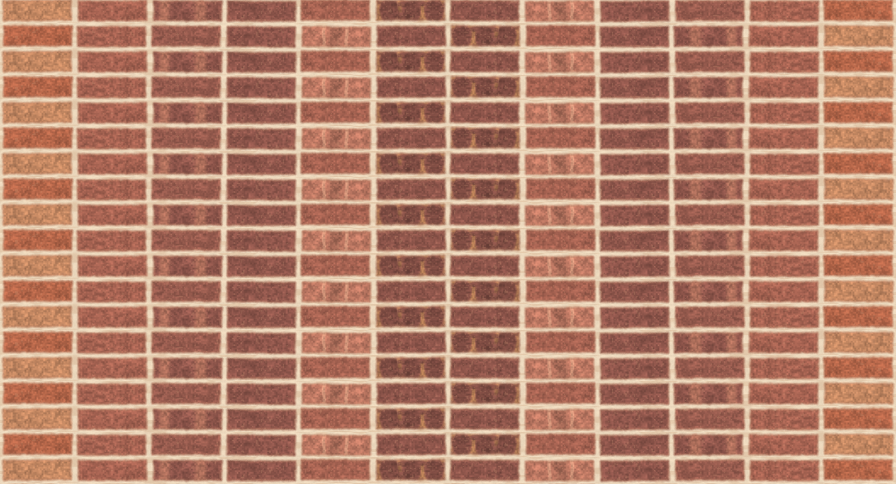
This texture is drawn by a Shadertoy shader. Its source:

```glsl
// Stack-bond brick wall: 12 columns by 19 courses, alternate courses mirrored.

float hash(vec2 p) {
    vec3 q = fract(p.xyx * 0.1031);
    q += dot(q, q.yzx + 33.33);
    return fract((q.x + q.y) * q.z);
}

float noise(vec2 p) {
    vec2 i = floor(p), f = fract(p);
    f = f * f * (3.0 - 2.0 * f);
    return mix(mix(hash(i), hash(i + vec2(1, 0)), f.x),
               mix(hash(i + vec2(0, 1)), hash(i + vec2(1, 1)), f.x), f.y);
}

float fbm(vec2 p) {
    float sum = 0.0, amp = 0.5;
    for (int i = 0; i < 4; i++) {
        sum += amp * noise(p);
        p = p * 2.03 + 17.3;
        amp *= 0.5;
    }
    return sum / 0.9375;
}

float roundedBox(vec2 p, vec2 halfSize, float radius) {
    vec2 d = abs(p) - halfSize + radius;
    return length(max(d, 0.0)) + min(max(d.x, d.y), 0.0) - radius;
}

// Soft vertical stripe centred on c.
float stripe(float x, float c, float w) {
    return 1.0 - smoothstep(w * 0.5, w * 1.5, abs(x - c));
}

// Clay tone of each column in an unmirrored course.
vec3 clayTone(int column) {
    vec3 dark = vec3(0.54, 0.325, 0.285), brown = vec3(0.58, 0.35, 0.3);
    vec3 red = vec3(0.63, 0.375, 0.31), pink = vec3(0.71, 0.45, 0.37);
    vec3 rust = vec3(0.69, 0.39, 0.28), sand = vec3(0.75, 0.52, 0.375);
    vec3 tones[12] = vec3[12](rust, red, brown, dark, pink, dark,
                              dark, red, dark, dark, red, sand);
    return tones[column];
}

vec3 brickColor(int column, vec2 local, vec2 pos) {
    vec3 col = clayTone(column);
    float x = local.x + 0.03 * (noise(pos * vec2(3, 8)) - 0.5);
    float cloud = fbm(pos * vec2(6, 14) + 40.0);
    float seams = max(stripe(x, 0.34, 0.022), stripe(x, 0.64, 0.022));

    if (column == 4) {          // pale pink thirds
        col = mix(col, vec3(0.81, 0.59, 0.48), 0.7 * seams);
        col *= 1.0 - 0.1 * stripe(x, 0.49, 0.08);
    } else if (column == 6) {   // scorched patches split by ochre seams
        float patchDist = length(vec2(fract(x / 0.3 - 0.13) - 0.5,
                                      0.8 * (local.y - 0.5)));
        col *= 1.0 - 0.12 * smoothstep(0.45, 0.3, patchDist);
        float ochre = max(seams, smoothstep(0.36, 0.5, patchDist));
        col = mix(col, vec3(0.72, 0.51, 0.33),
                  0.8 * ochre * smoothstep(0.2, 0.6, cloud));
    } else if (column == 9) {   // dark face with two lighter bands
        float bands = max(stripe(x, 0.32, 0.075), stripe(x, 0.8, 0.065));
        col = mix(col, vec3(0.71, 0.46, 0.37), 0.7 * bands);
    }

    // Firing clouds, mottling, sandy grain and light specks
    col *= 0.9 + 0.22 * cloud;
    col *= 0.92 + 0.17 * noise(pos * 20.0 + 5.0);
    col *= 0.88 + 0.25 * noise(pos * 44.0);
    float speck = smoothstep(0.75, 0.95, noise(pos * 34.0 + 9.0));
    return mix(col, vec3(0.8, 0.58, 0.45), 0.25 * speck);
}

void mainImage(out vec4 fragColor, in vec2 fragCoord) {
    vec2 uv = fragCoord / iResolution.xy;
    vec2 grid = vec2(uv.x * 12.0, (1.0 - uv.y) * 18.96 + 0.08);
    if (mod(floor(grid.y), 2.0) < 0.5) grid.x = 12.0 - grid.x;

    vec2 local = fract(grid);
    int column = clamp(int(floor(grid.x)), 0, 11);
    float id = float(column);
    vec2 pos = vec2(grid.x, local.y * 0.341);   // in column widths

    // Slightly shifted, tilted brick with a worn outline
    vec2 q = (local - 0.5) * vec2(1.0, 0.341);
    q -= (vec2(hash(vec2(id, 3)), hash(vec2(id, 8))) - 0.5) * vec2(0.03, 0.016);
    q += (hash(vec2(id, 5)) - 0.5) * 0.018 * vec2(-q.y * 2.5, q.x);
    float d = roundedBox(q, vec2(0.463, 0.14), 0.02);
    d += 0.022 * (fbm(pos * 16.0) - 0.5);

    // Sandy mortar, stained in places
    vec3 mortar = vec3(0.95, 0.87, 0.76) * (0.93 + 0.1 * fbm(pos * 24.0));
    float stain = smoothstep(0.5, 0.8, noise(pos * vec2(6, 20) + 3.0));
    mortar = mix(mortar, vec3(0.8, 0.64, 0.5), 0.3 * stain);

    // Brick face lightens toward its dusty rim
    vec3 brick = brickColor(column, local, pos);
    float rim = smoothstep(-0.045, 0.0, d);
    brick = mix(brick, vec3(0.74, 0.5, 0.39), 0.45 * rim);

    float aa = 12.0 / iResolution.x;
    float soft = max(0.025, 0.7 * aa);
    vec3 col = mix(brick, mortar, smoothstep(-soft, soft, d));
    fragColor = vec4(clamp(col, 0.0, 1.0), 1.0);
}
```
